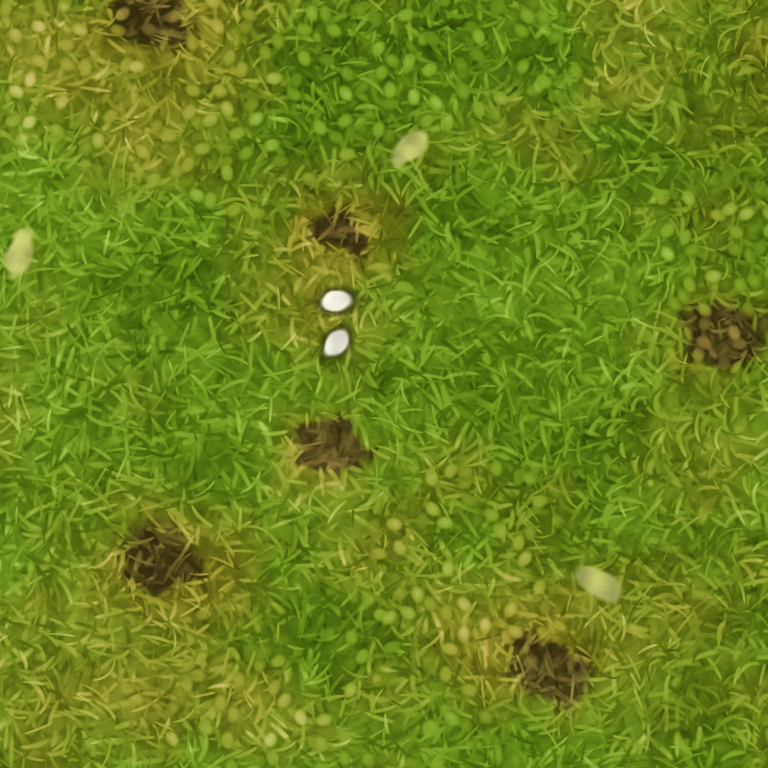
Reproduce this texture procedurally as a Shadertoy shader.

```glsl
// Rough meadow turf seen from above: short curved grass blades, clover, bare soil,
// a few pale leaves and white petals. Blades are layered over jittered grids into
// a tone and a dryness value, which a colour ramp then turns into green or earth.

const int   BLADE_LAYERS = 8;
const float BLADE_CELLS  = 19.0;   // grid cells per canvas in the first layer
const float BLADE_WIDTH  = 0.105;  // half width, in cells
const float BLADE_SHADOW = 0.11;
const float CLOVER_CELLS = 34.0;
const int   SOIL_PATCHES = 6;
const int   PALE_LEAVES  = 3;
const int   PETALS       = 2;
const vec2  SPREAD       = vec2(0.7549, 0.5698); // even scatter step

const vec3 DEEP_GREEN  = vec3(0.19, 0.25, 0.03);
const vec3 DARK_GREEN  = vec3(0.34, 0.425, 0.06);
const vec3 MID_GREEN   = vec3(0.45, 0.54, 0.11);
const vec3 LIGHT_GREEN = vec3(0.56, 0.64, 0.18);
const vec3 PALE_GREEN  = vec3(0.76, 0.79, 0.42);
const vec3 LUSH_TINT   = vec3(0.84, 0.99, 0.80);
const vec3 DRY_TINT    = vec3(1.12, 0.97, 1.15);
const vec3 DARK_SOIL   = vec3(0.18, 0.14, 0.05);
const vec3 LIGHT_SOIL  = vec3(0.62, 0.52, 0.26);
const vec3 LEAF_COLOUR = vec3(0.73, 0.74, 0.42);
const vec3 PETAL_COLOUR = vec3(0.95, 0.94, 0.88);

float hash(vec2 p) {
    return fract(sin(dot(p, vec2(12.9898, 78.233))) * 43758.5453);
}

vec2 hash2(vec2 p) {
    return vec2(hash(p), hash(p + 17.3));
}

float noise(vec2 p) {
    vec2 i = floor(p), f = fract(p);
    f = f * f * (3.0 - 2.0 * f);
    return mix(mix(hash(i), hash(i + vec2(1, 0)), f.x),
               mix(hash(i + vec2(0, 1)), hash(i + vec2(1, 1)), f.x), f.y);
}

float fbm(vec2 p) {
    return 0.53 * noise(p) + 0.30 * noise(p * 2.1 + 5.2) + 0.17 * noise(p * 4.3 + 9.7);
}

vec2 rotate(vec2 p, float a) {
    return vec2(cos(a) * p.x + sin(a) * p.y, cos(a) * p.y - sin(a) * p.x);
}

// Falls softly from 1 inside to 0 at the edge
float soft(float d, float inner, float outer) {
    return 1.0 - smoothstep(inner, outer, d);
}

// One layer of blades; turf holds tone and dryness
vec2 addBlades(vec2 turf, vec2 uv, float layer) {
    vec2 p = rotate(uv, layer * 0.7) * (BLADE_CELLS + 2.5 * layer) + layer * 31.0;
    float flow = 5.0 * noise(uv * 3.5 + 2.0);
    for (int j = -1; j <= 1; j++)
    for (int i = -1; i <= 1; i++) {
        vec2 cell = floor(p) + vec2(i, j);
        vec2 r = hash2(cell), s = hash2(cell + 71.7);
        vec2 q = rotate(p - cell - r, flow + layer * 0.7 + (s.x - 0.5) * 3.4);
        float halfLength = 0.45 + 0.45 * s.y;
        float t = q.x / halfLength;
        float ends = soft(abs(t), 0.65, 1.0);
        float width = BLADE_WIDTH * (0.65 + 0.8 * r.y) * (1.0 - 0.5 * t * t);
        float across = q.y - (r.x - 0.5) * 0.7 * q.x * q.x;
        turf.x *= 1.0 - BLADE_SHADOW * ends * soft(abs(across + width), 0.0, 3.0 * width);
        float blade = ends * soft(abs(across), 0.25 * width, 1.25 * width);
        float tone = 0.24 + 0.66 * hash(cell + 43.1) + 0.10 * t;
        turf = mix(turf, vec2(tone, s.x), blade * vec2(0.85, 0.35));
    }
    return turf;
}

// Small round leaflets, kept to patches
float addClover(float tone, vec2 uv) {
    float patchMask = smoothstep(0.52, 0.68, noise(uv * 3.2 + 14.0));
    vec2 p = uv * CLOVER_CELLS;
    for (int j = -1; j <= 1; j++)
    for (int i = -1; i <= 1; i++) {
        vec2 cell = floor(p) + vec2(i, j);
        vec2 q = rotate(p - cell - hash2(cell + 5.0), 6.28 * hash(cell));
        float d = length(q * vec2(1.0, 1.35));
        float grown = patchMask * step(0.4, hash(cell + 8.8));
        tone *= 1.0 - 0.2 * grown * soft(d, 0.3, 0.75);
        tone = mix(tone, 0.62 + 0.3 * hash(cell + 3.3) - 0.3 * d, grown * soft(d, 0.22, 0.48));
    }
    return tone;
}

vec3 grassColour(float t) {
    vec3 c = mix(DEEP_GREEN, DARK_GREEN, smoothstep(0.0, 0.3, t));
    c = mix(c, MID_GREEN, smoothstep(0.26, 0.5, t));
    c = mix(c, LIGHT_GREEN, smoothstep(0.46, 0.7, t));
    return mix(c, PALE_GREEN, smoothstep(0.68, 1.0, t));
}

void mainImage(out vec4 fragColor, in vec2 fragCoord) {
    vec2 uv = fragCoord / iResolution.y;

    // Turf tone and dryness
    vec2 turf = vec2(0.2 + 0.5 * fbm(uv * 30.0), 0.5);
    for (int k = 0; k < BLADE_LAYERS; k++) turf = addBlades(turf, uv, float(k));
    turf.x = addClover(turf.x, uv);
    float tone = turf.x + 0.30 * (fbm(uv * 5.0 + 3.0) - 0.5) + 0.22 * (fbm(uv * 55.0) - 0.5);

    // Bare soil with a straw-coloured fringe
    float soil = 0.0, straw = 0.0;
    float ragged = 0.09 * (fbm(uv * 16.0 + 40.0) - 0.5) + 0.03 * (turf.x - 0.5);
    for (int k = 1; k <= SOIL_PATCHES; k++) {
        vec2 q = uv - fract(vec2(0.68, 0.85) + float(k) * SPREAD);
        float d = length(q * vec2(0.8, 1.15)) + ragged;
        float radius = 0.028 + 0.026 * hash(vec2(k, 4));
        soil = max(soil, soft(d, radius * 0.5, radius * 1.3));
        straw = max(straw, soft(d, radius, radius * 2.6));
    }
    float dry = smoothstep(0.25, 0.78, fbm(uv * 4.5 + 21.0) + 0.3 * (turf.y - 0.5)) + 0.4 * straw;
    vec3 colour = grassColour(tone) * mix(LUSH_TINT, DRY_TINT, min(dry, 1.2));
    vec3 earth = mix(DARK_SOIL, LIGHT_SOIL, clamp(1.3 * tone - 0.3, 0.0, 1.0));
    colour = mix(colour, earth, 0.85 * soil);

    // Fallen pale leaves
    float wobble = 0.35 * (noise(uv * 60.0) - 0.5);
    for (int k = 1; k <= PALE_LEAVES; k++) {
        vec2 q = rotate(uv - fract(vec2(0.27, 0.10) + float(k) * SPREAD), float(k) * 1.3);
        float d = length(q / vec2(0.034, 0.019)) + wobble;
        colour = mix(colour, LEAF_COLOUR * (0.82 + 0.35 * noise(uv * 45.0)), 0.9 * soft(d, 0.7, 1.1));
    }

    // White petals with a dark rim of shade
    for (int k = 0; k < PETALS; k++) {
        vec2 q = rotate(uv - vec2(0.437, 0.552 + 0.056 * float(k)), 0.9 - 0.9 * float(k));
        float d = length(q / vec2(0.022, 0.015)) + wobble;
        colour *= 1.0 - 0.5 * soft(d, 0.8, 1.7);
        colour = mix(colour, PETAL_COLOUR * (0.88 + 0.18 * noise(uv * 80.0)), soft(d, 0.65, 1.05));
    }
    fragColor = vec4(colour, 1.0);
}
```
